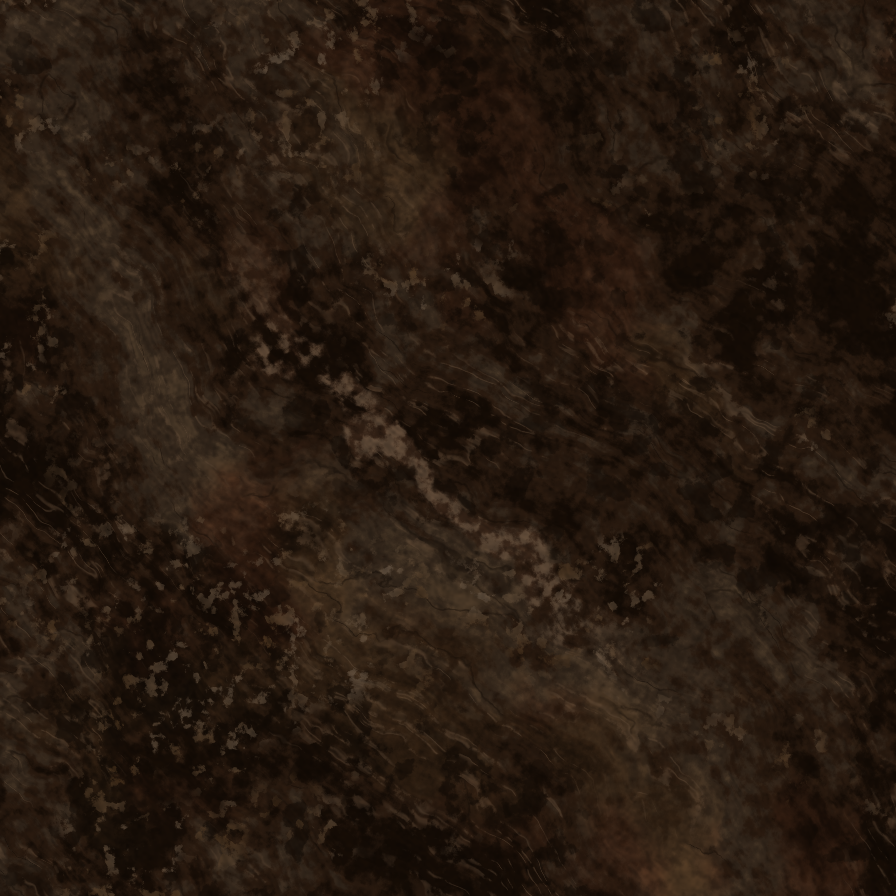
This texture is drawn by a WebGL 1 fragment shader. Its source:

```glsl
precision highp float;
uniform vec2 u_resolution;

float hash(vec2 p) {
  return fract(sin(dot(p, vec2(127.1, 311.7))) * 43758.5453);
}

float noise(vec2 p) {
  vec2 i = floor(p), f = fract(p);
  f = f * f * (3.0 - 2.0 * f);
  return mix(mix(hash(i), hash(i + vec2(1.0, 0.0)), f.x),
             mix(hash(i + vec2(0.0, 1.0)), hash(i + 1.0), f.x), f.y);
}

float fbm(vec2 p) {
  float sum = 0.0, amp = 0.5;
  for (int i = 0; i < 6; i++) {
    sum += amp * noise(p);
    p = mat2(1.6, 1.2, -1.2, 1.6) * p + 17.3;
    amp *= 0.53;
  }
  return sum / 1.04;
}

// Thin bright crests where the noise crosses its middle value
float crest(vec2 p, float width) {
  float n = 0.7 * noise(p) + 0.3 * noise(p * 2.3 + 9.1);
  return 1.0 - smoothstep(0.0, width, abs(n - 0.5));
}

void main() {
  vec2 uv = gl_FragCoord.xy / u_resolution;

  // Grain axes: x follows the falling diagonal, y crosses it
  vec2 bend = vec2(fbm(uv * 3.0 + 4.0), fbm(uv * 3.0 + 31.0)) - 0.5;
  vec2 ragged = vec2(fbm(uv * 20.0 + 8.0), fbm(uv * 20.0 + 57.0)) - 0.5;
  mat2 tilt = mat2(0.72, 0.69, -0.69, 0.72);
  vec2 grain = tilt * (uv + 0.26 * bend + 0.04 * ragged);
  vec2 smoothGrain = tilt * (uv + 0.2 * bend + 0.008 * ragged);

  float slabs = fbm(grain * vec2(2.6, 5.5) + 12.0);
  float mottle = fbm(uv * 15.0 + bend * 4.0 + 40.0);
  float fibre = fbm(smoothGrain * vec2(16.0, 75.0) + 70.0);
  float speckle = fbm(uv * 85.0 + 23.0);

  // Stone body from near black to grey brown
  float tone = 0.505 + 0.95 * (slabs - 0.5) + 0.6 * (mottle - 0.5)
             + 0.45 * (fibre - 0.5) + 0.5 * (speckle - 0.5);
  vec3 color = mix(vec3(0.078, 0.044, 0.019), vec3(0.147, 0.092, 0.053), smoothstep(0.24, 0.46, tone));
  color = mix(color, vec3(0.19, 0.142, 0.1), smoothstep(0.46, 0.64, tone));
  color = mix(color, vec3(0.26, 0.2, 0.14), smoothstep(0.64, 0.86, tone));

  // Rust stains, some ochre and some red
  float stain = smoothstep(0.54, 0.7, fbm(grain * vec2(3.5, 6.0) + 91.0));
  vec3 rust = mix(vec3(0.19, 0.1, 0.055), vec3(0.2, 0.135, 0.075),
                  smoothstep(0.4, 0.58, fbm(uv * 5.0 + 63.0)));
  color = mix(color, rust * (0.35 + 1.25 * tone), 0.55 * stain);

  // Black pits and short cracks
  float pits = smoothstep(0.54, 0.64, fbm(uv * 42.0 + 81.0)) * smoothstep(0.64, 0.42, slabs);
  float cracks = crest(grain * vec2(7.0, 24.0) + 33.0, 0.03) * smoothstep(0.46, 0.62, mottle);
  color = mix(color, vec3(0.06, 0.034, 0.014), max(0.6 * pits, 0.4 * cracks));

  // Fine pale threads in loose bundles
  float bundles = smoothstep(0.48, 0.64, fbm(grain * vec2(4.0, 7.0) + 53.0));
  float threads = crest(smoothGrain * vec2(12.0, 85.0) + 5.0, 0.09) * smoothstep(0.42, 0.6, speckle);
  color = mix(color, vec3(0.34, 0.26, 0.19), 0.5 * threads * bundles);

  // One broken mineral vein through the middle
  vec2 veinPos = uv - vec2(0.47, 0.48) + 0.09 * bend + 0.08 * ragged;
  float along = dot(veinPos, vec2(0.68, -0.73));
  float across = dot(veinPos, vec2(0.73, 0.68));
  float width = 0.014 + 0.034 * noise(vec2(along * 9.0, 2.0));
  float vein = (1.0 - smoothstep(width * 0.5, width, abs(across)))
             * (1.0 - smoothstep(0.2, 0.36, abs(along)))
             * smoothstep(0.4, 0.54, 0.35 * mottle + 0.35 * fibre + 0.3 * speckle);
  vec3 mineral = mix(vec3(0.2, 0.13, 0.085), vec3(0.37, 0.29, 0.22), smoothstep(0.38, 0.66, speckle));
  color = mix(color, mineral, 0.8 * vein);

  // Clustered pale and ochre flecks
  float clusters = smoothstep(0.47, 0.63, fbm(uv * 6.0 + 19.0));
  float flecks = smoothstep(0.58, 0.7, fbm(uv * 78.0 + 3.0 * bend + 47.0));
  vec3 fleckColor = mix(vec3(0.29, 0.2, 0.11), vec3(0.38, 0.32, 0.26), noise(uv * 30.0));
  color = mix(color, fleckColor, 0.65 * flecks * clusters);

  // Crisp surface grain, partly drawn out along the diagonal
  float grit = noise(uv * 230.0) + noise(smoothGrain * vec2(70.0, 240.0)) - 1.0;
  color *= 1.0 + 0.2 * grit;
  gl_FragColor = vec4(color, 1.0);
}
```
